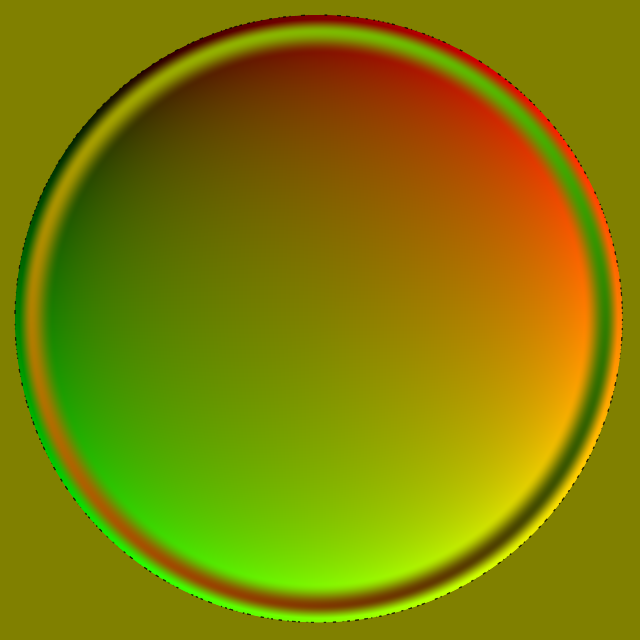
A Shadertoy shader for this texture map:

```glsl
// Refraction map of a round glass lens: red and green hold the x and y bend.
// A radial slope profile (dome, groove, outer rim) is turned into a direction
// vector around neutral olive; gradient noise breaks up the thin dark outline.

const vec2  CENTER        = vec2(0.498, 0.502);
const float RADIUS        = 0.4746;
const float NEUTRAL       = 0.502;
const float DOME_GAIN     = 0.30;
const float DOME_CURVE    = 0.85;
const float GROOVE_START  = 0.872;  // radii below are fractions of RADIUS
const float GROOVE_BOTTOM = 0.945;
const float RIM_TOP       = 0.997;
const float GROOVE_SLOPE  = -0.25;
const float RIM_SLOPE     = 0.60;
const vec2  DOME_LEAN     = vec2(0.10, -0.04);
const vec2  GROOVE_LEAN   = vec2(0.25, -0.12);
const float SPECK_COUNT   = 420.0;
const float SPECK_WIDTH   = 0.0011;
const float TAU           = 6.2831853;

// Random gradient in -1..1 for one cell of a closed ring
float ringGradient(float cell) {
    float k = mod(cell, SPECK_COUNT);
    return 2.0 * fract(sin(k * 127.1 + 3.7) * 4375.85) - 1.0;
}

// Periodic one-dimensional gradient noise
float ringNoise(float x) {
    float cell = floor(x);
    float f = x - cell;
    float blend = f * f * f * (f * (f * 6.0 - 15.0) + 10.0);
    return mix(ringGradient(cell) * f, ringGradient(cell + 1.0) * (f - 1.0), blend);
}

// Signed outward slope of the lens at relative radius u
float lensSlope(float u, vec2 dir) {
    float v = min(u, 1.0);
    float dome = DOME_GAIN * v / sqrt(1.0 - DOME_CURVE * v * v);
    dome *= 1.0 + dot(dir, DOME_LEAN);
    float groove = GROOVE_SLOPE * (1.0 + dot(dir, GROOVE_LEAN));
    float slope = mix(dome, groove, smoothstep(GROOVE_START, GROOVE_BOTTOM, u));
    return mix(slope, RIM_SLOPE, smoothstep(GROOVE_BOTTOM, RIM_TOP, u));
}

void mainImage(out vec4 fragColor, in vec2 fragCoord) {
    float shortSide = min(iResolution.x, iResolution.y);
    vec2 uv = (fragCoord - 0.5 * iResolution.xy) / shortSide + 0.5;
    float pixel = 1.0 / shortSide;

    // Polar position in the lens
    vec2 p = uv - CENTER;
    float r = length(p);
    vec2 dir = p / max(r, 1e-5);

    // Bend vector: red grows to the right, green grows downward
    vec2 bend = vec2(dir.x, -dir.y) * lensSlope(r / RADIUS, dir);
    vec2 lens = clamp(NEUTRAL + bend, 0.0, 1.0);
    float inside = smoothstep(0.5 * pixel, -0.5 * pixel, r - RADIUS);
    vec2 color = mix(vec2(NEUTRAL), lens, inside);

    // Broken dark outline
    float turn = atan(p.y, p.x) / TAU + 0.5;
    float speck = smoothstep(0.0, 0.12, ringNoise(turn * SPECK_COUNT));
    float line = 1.0 - smoothstep(SPECK_WIDTH - 0.5 * pixel,
                                  SPECK_WIDTH + 0.5 * pixel, abs(r - RADIUS));
    color *= 1.0 - 0.75 * speck * line;

    fragColor = vec4(color, 0.0, 1.0);
}
```
